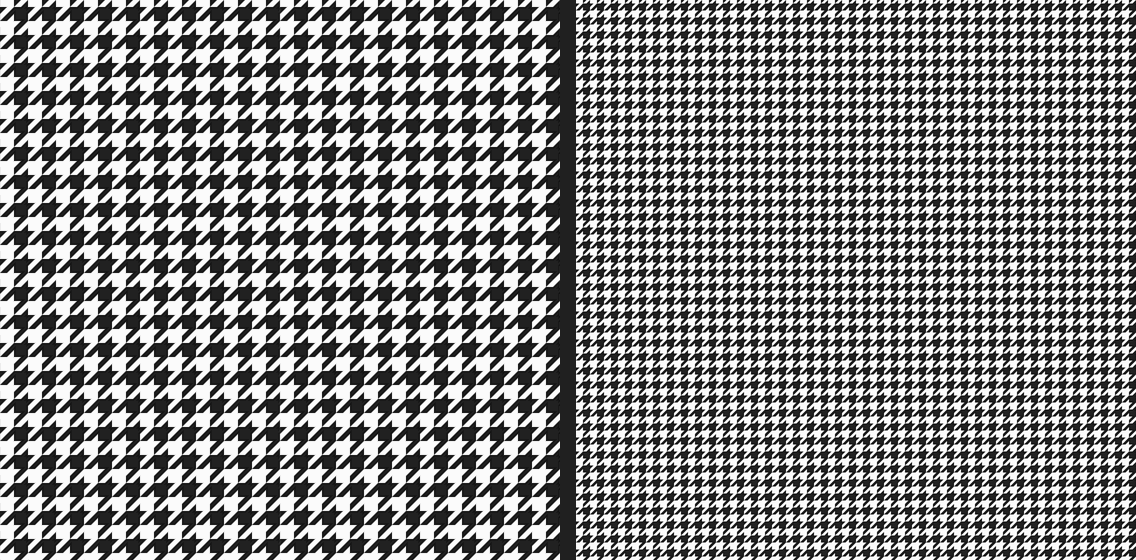
Left: one tile. Right: repeated 2 by 2.
This pattern is drawn by a Shadertoy shader. Its source:

```glsl
// Houndstooth check in near-black and off-white, twenty repeats each way.
// Equal dark and light bands of warp and weft cross; a diagonal twill of half
// the period picks the upper thread, giving each check its teeth and tails.

const float REPEATS = 20.0;              // whole number, so the cloth tiles
const vec2 DARK_CENTRE = vec2(0.75, 0.5); // middle of the dark check in a repeat
const float TWILL_PHASE = 0.25;
const float EDGE_SOFTNESS = 0.026;       // in repeats
const vec2 RIM_RANGE = vec2(0.045, 0.065); // depth over which the rim fades
const float SEAM_WIDTH = 0.0012;         // in canvas widths
const float SEAM_STRENGTH = 0.08;

const vec3 LIGHT = vec3(0.985);
const vec3 INK = vec3(0.13);
const vec3 INK_RIM = vec3(0.07);

// Signed distance to bands of width 0.5 centred on integers, positive inside
float band(float x) {
    return abs(fract(x) - 0.5) - 0.25;
}

// Signed distance to the dark figure, positive inside, in repeats
float houndstooth(vec2 p) {
    float warp = band(p.x - DARK_CENTRE.x);
    float weft = band(p.y - DARK_CENTRE.y);
    float twill = band(2.0 * (p.x - p.y) + TWILL_PHASE) / (2.0 * sqrt(2.0));
    // Weft shows where twill is positive, warp elsewhere; equal threads fuse
    float woven = max(min(twill, weft), min(-twill, warp));
    return max(woven, min(warp, weft));
}

void mainImage(out vec4 fragColor, in vec2 fragCoord) {
    vec2 uv = fragCoord / iResolution.xy;
    float pixel = 1.0 / min(iResolution.x, iResolution.y);

    // Figure with smoothed outline
    float depth = houndstooth(uv * REPEATS);
    float soft = max(EDGE_SOFTNESS, 0.65 * pixel * REPEATS);
    float coverage = smoothstep(-soft, soft, depth);

    // Ink, a little deeper along the outline
    vec3 ink = mix(INK_RIM, INK, smoothstep(RIM_RANGE.x, RIM_RANGE.y, depth));

    // Faint hairline across the ink at the middle of the cloth
    vec2 fromMiddle = abs(uv - 0.5);
    float seamDistance = min(fromMiddle.x, fromMiddle.y);
    ink += SEAM_STRENGTH * (1.0 - smoothstep(0.0, max(SEAM_WIDTH, pixel), seamDistance));

    fragColor = vec4(mix(LIGHT, ink, coverage), 1.0);
}
```
